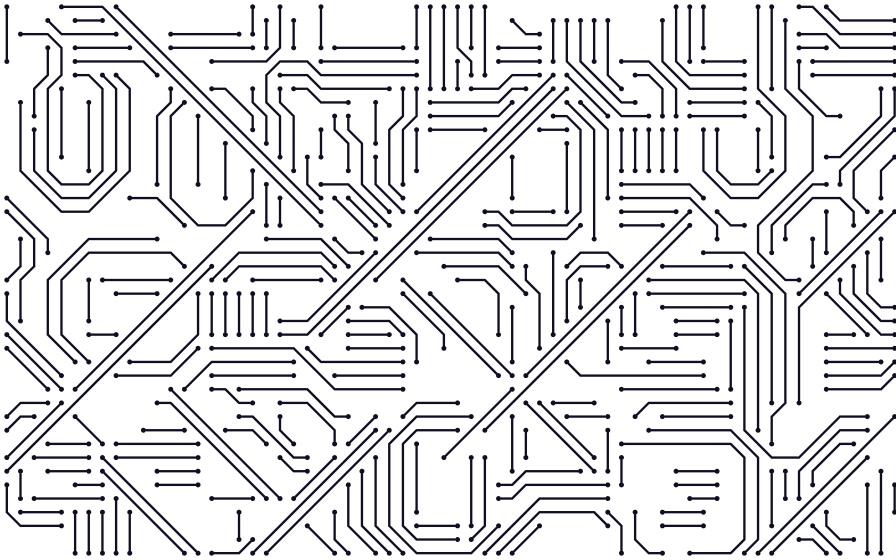
Give the GLSL for this pattern, as a WebGL 2 fragment shader.

```glsl
#version 300 es
precision highp float;
// Circuit-board traces: dark 45-degree paths with round end pads on white.

uniform vec2 u_resolution;
out vec4 fragColor;

const float ROWS = 41.0;          // lattice rows over the canvas height
const float REGION = 12.0;        // spacing of the nested octagons, in nodes
const float HALF_WIDTH = 0.085;   // trace half width, in nodes
const float PAD_RADIUS = 0.18;
const float CUT_CHANCE = 0.02;
const float SKIP_CHANCE = 0.12;   // share of octagon rings left out
const vec3 PAPER = vec3(1.0);
const vec3 INK = vec3(0.07, 0.05, 0.14);

vec3 hash(vec2 cell, int seed) {
    uvec3 v = uvec3(ivec3(ivec2(cell), seed)) * 1664525u + 1013904223u;
    v.x += v.y * v.z; v.y += v.z * v.x; v.z += v.x * v.y;
    v ^= v >> 16u;
    v.x += v.y * v.z; v.y += v.z * v.x; v.z += v.x * v.y;
    return vec3(v >> 8u) / 16777216.0;
}

// Rotates a lattice step by 45 degrees; side is 1 or -1.
vec2 turn(vec2 dir, float side) {
    return sign(vec2(dir.x - side * dir.y, side * dir.x + dir.y));
}

// Bundles of long parallel diagonals.
bool inBundle(float across, float along, float chance, int seed) {
    vec2 id = floor(vec2(across / 22.0, along / 38.0));
    vec3 rnd = hash(id, seed);
    float lane = across - id.x * 22.0 - floor(rnd.x * 18.0);
    return rnd.y < chance && lane >= 0.0 && lane < 2.0 + floor(rnd.z * 2.0);
}

// Counter-clockwise step along nested octagons, chamfered where two sets meet.
vec2 octagonHeading(vec2 node) {
    vec2 home = floor(node / REGION), normal = vec2(0.0, 1.0), other = normal, owner = home;
    float nearest = 1e5, second = 1e5;
    for (int i = 0; i < 9; i++) {
        vec2 id = home + vec2(i % 3 - 1, i / 3 - 1);
        vec3 place = hash(id, 1), shape = hash(id, 2);
        vec2 q = node - floor((id + 0.2 + 0.6 * place.xy) * REGION);
        q += 0.02 * vec2(-q.y, q.x);   // settles corners to the outgoing side
        vec2 a = max(abs(q) - floor(shape.xy * 3.0), 0.0);
        float flatHalf = 1.0 + floor(shape.z * 2.0);
        float level = max(max(a.x, a.y), a.x + a.y - flatHalf);
        vec2 side = vec2(q.x < 0.0 ? -1.0 : 1.0, q.y < 0.0 ? -1.0 : 1.0);
        vec2 facing = min(a.x, a.y) > flatHalf ? side
                    : side * (a.x > a.y ? vec2(1.0, 0.0) : vec2(0.0, 1.0));
        if (level < nearest) {
            second = nearest; other = normal;
            nearest = level; normal = facing; owner = id;
        } else if (level < second) {
            second = level; other = facing;
        }
    }
    vec2 chamfer = sign(normal + other);
    if (second - nearest < 2.0 && dot(normal, other) <= 0.0 && chamfer != vec2(0.0))
        normal = chamfer;
    else if (hash(owner * 32.0 + round(nearest), 8).x < SKIP_CHANCE) return vec2(0.0);
    return vec2(-normal.y, normal.x);
}

// Preferred step out of a node; zero leaves it empty.
vec2 heading(vec2 node) {
    if (inBundle(node.x - node.y, node.x + node.y, 0.4, 3)) return vec2(1.0, 1.0);
    if (inBundle(node.x + node.y, node.x - node.y, 0.55, 4)) return vec2(1.0, -1.0);
    vec3 block = hash(floor(node / vec2(5.0, 4.0)), 5);
    if (block.x < 0.07) return block.y < 0.5 ? vec2(1.0, 0.0) : vec2(0.0, 1.0);
    return octagonHeading(node);
}

bool inside(vec2 node, vec2 last) {
    return all(greaterThanEqual(node, vec2(0.0))) && all(lessThanEqual(node, last));
}

// True if a node may send a trace along dir without a cut or a crossing.
bool leaves(vec2 node, vec2 dir) {
    if (hash(node, 6).x < CUT_CHANCE || heading(node) != dir) return false;
    if (dir.x * dir.y <= 0.0) return true;
    return heading(node + vec2(dir.x, 0.0)) != vec2(-dir.x, dir.y)
        && heading(node + vec2(0.0, dir.y)) != vec2(dir.x, -dir.y);
}

// The one step that enters a node, straight first; zero if none does.
vec2 incoming(vec2 node, vec2 last) {
    if (!inside(node, last)) return vec2(0.0);
    vec2 dir = heading(node);
    if (dir == vec2(0.0)) return dir;
    for (int i = 0; i < 3; i++) {
        vec2 arrive = i == 0 ? dir : turn(dir, i == 1 ? 1.0 : -1.0);
        vec2 origin = node - arrive;
        if (inside(origin, last) && leaves(origin, arrive)) return arrive;
    }
    return vec2(0.0);
}

// The step that leaves a node; zero if the trace ends there.
vec2 outgoing(vec2 node, vec2 last) {
    vec2 dir = heading(node);
    return inside(node, last) && incoming(node + dir, last) == dir ? dir : vec2(0.0);
}

// Drops single steps and some double steps.
bool longEnough(vec2 node, vec2 last) {
    vec2 start = node, end = node;
    int steps = 0;
    for (int i = 0; i < 3; i++) {
        vec2 dir = incoming(start, last);
        if (dir == vec2(0.0)) break;
        start -= dir; steps++;
    }
    for (int i = 0; i < 3 && steps < 3; i++) {
        vec2 dir = outgoing(end, last);
        if (dir == vec2(0.0)) break;
        end += dir; steps++;
    }
    return steps > 2 || (steps == 2 && hash(start, 7).x < 0.6);
}

float segmentDistance(vec2 p, vec2 end) {
    return length(p - end * clamp(dot(p, end) / max(dot(end, end), 1.0), 0.0, 1.0));
}

// Signed distance to the traces and the pad that belong to a node.
float nodeDistance(vec2 p, vec2 node, vec2 last, float reach) {
    vec2 enter = incoming(node, last), leave = outgoing(node, last), q = p - node;
    bool enters = enter != vec2(0.0), exits = leave != vec2(0.0);
    if (!enters && !exits) return reach;
    float d = min(segmentDistance(q, -enter), segmentDistance(q, leave)) - HALF_WIDTH;
    if (enters != exits) d = min(d, length(q) - PAD_RADIUS);
    return d < reach && longEnough(node, last) ? d : reach;
}

void main() {
    float pixel = ROWS / u_resolution.y;
    vec2 p = gl_FragCoord.xy * pixel - 0.5;
    vec2 last = vec2(floor(u_resolution.x * pixel), ROWS - 1.0);
    float d = pixel;
    for (int i = 0; i < 4; i++)
        d = min(d, nodeDistance(p, floor(p) + vec2(i % 2, i / 2), last, pixel));
    fragColor = vec4(mix(PAPER, INK, clamp(0.5 - d / pixel, 0.0, 1.0)), 1.0);
}
```
